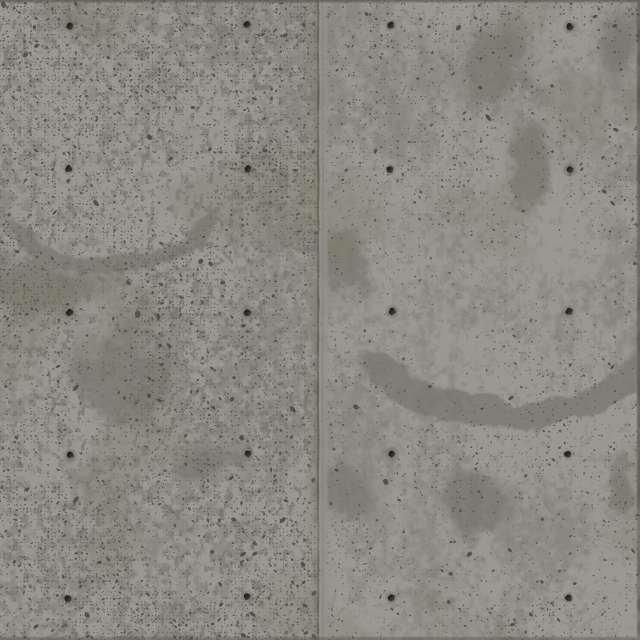
Give the GLSL for this texture, as a Shadertoy shader.

```glsl
// Cast concrete wall: two tall panels split by a vertical joint, with a grid of
// tie holes. Layered value noise gives mottling and stains; jittered cells at
// several scales give the air pits, denser on the rougher left panel.

const vec3 PALE = vec3(0.605, 0.598, 0.578);
const vec3 GREY = vec3(0.535, 0.532, 0.505);
const vec3 STAIN = vec3(0.455, 0.447, 0.412);
const vec3 OCHRE = vec3(0.50, 0.475, 0.405);
const vec3 PIT = vec3(0.30, 0.29, 0.26);
const vec3 HOLE = vec3(0.13, 0.125, 0.11);
const float JOINT_X = 0.497;
const vec2 HOLE_START = vec2(0.108, 0.0664);
const vec2 HOLE_STEP = vec2(0.278, 0.2233);
const float PANEL_WIDTH = 0.503;
const float HOLE_RADIUS = 0.0052;
const int STAIN_COUNT = 10;
// Stain patches: centre xy, radii zw
const vec4 STAINS[STAIN_COUNT] = vec4[](
    vec4(0.06, 0.56, 0.13, 0.08), vec4(0.20, 0.42, 0.15, 0.11),
    vec4(0.31, 0.27, 0.11, 0.05), vec4(0.76, 0.89, 0.15, 0.13),
    vec4(0.82, 0.73, 0.06, 0.13), vec4(0.54, 0.24, 0.08, 0.07),
    vec4(0.73, 0.22, 0.10, 0.07), vec4(0.54, 0.58, 0.06, 0.10),
    vec4(0.97, 0.93, 0.06, 0.11), vec4(0.97, 0.24, 0.05, 0.08));

vec2 hash2(vec2 p) {
    vec3 q = fract(p.xyx * vec3(0.1031, 0.1030, 0.0973));
    q += dot(q, q.yzx + 33.33);
    return fract((q.xx + q.yz) * q.zy);
}

float noise(vec2 p) {
    vec2 i = floor(p), f = fract(p);
    f = f * f * (3.0 - 2.0 * f);
    return mix(mix(hash2(i).x, hash2(i + vec2(1, 0)).x, f.x),
               mix(hash2(i + vec2(0, 1)).x, hash2(i + 1.0).x, f.x), f.y);
}

float fbm(vec2 p) {
    float sum = 0.0, gain = 0.5;
    for (int i = 0; i < 5; i++) {
        sum += gain * noise(p);
        p = mat2(1.6, 1.2, -1.2, 1.6) * p + 7.3;
        gain *= 0.5;
    }
    return sum / 0.97;
}

// One skewed pit per occupied cell
float pits(vec2 p, float cells, float density, float aa) {
    vec2 g = p * cells, id = floor(g) + cells;
    vec2 spot = hash2(id), shape = hash2(id + 71.0);
    vec2 d = fract(g) - mix(vec2(0.3), vec2(0.7), spot);
    d.x += d.y * (shape.y - 0.5) * 1.4;
    d.y *= mix(0.65, 1.4, spot.x);
    float radius = mix(0.09, 0.26, shape.x * shape.x), w = aa * cells;
    float cover = 1.0 - smoothstep(radius - w, radius + w, length(d));
    return cover * step(hash2(id + 139.0).x, density);
}

// Sagging tide mark: low point xy, curvature, half width, horizontal reach
float tide(vec2 p, vec2 low, float bend, float width, float reach) {
    float x = p.x - low.x;
    float d = abs(p.y - low.y - bend * x * x) / width;
    return (1.0 - smoothstep(0.0, 1.5, d)) * (1.0 - smoothstep(0.6 * reach, reach, abs(x)));
}

float line(float d, float halfWidth, float aa) {
    return 1.0 - smoothstep(halfWidth - aa, halfWidth + aa, abs(d));
}

void mainImage(out vec4 fragColor, in vec2 fragCoord) {
    vec2 p = fragCoord / iResolution.xy;
    float aa = 0.7 / iResolution.y;
    float right = smoothstep(JOINT_X - 0.002, JOINT_X + 0.002, p.x);
    float rough = mix(1.0, 0.42, right);

    // Cloudy base with vertical weathering and fine grain
    float cloud = fbm(p * vec2(9.0, 6.0) + 3.0);
    float streak = fbm(p * vec2(42.0, 5.0) + 11.0);
    float grain = fbm(p * 95.0);
    float tone = 0.55 + 1.1 * (cloud - 0.5) + 0.5 * (streak - 0.5)
               + (0.5 + rough) * (grain - 0.5) + 0.1 * right;
    vec3 col = mix(GREY, PALE, smoothstep(0.15, 0.75, tone));

    // Stain patches and tide marks with ragged edges
    vec2 warped = p + 0.05 * (vec2(fbm(p * 11.0), fbm(p * 11.0 + 40.0)) - 0.5);
    float wet = 0.0;
    for (int i = 0; i < STAIN_COUNT; i++) {
        vec4 s = STAINS[i];
        wet = max(wet, 0.75 * (1.0 - length((warped - s.xy) / s.zw)));
    }
    wet = max(wet, 0.7 * (1.0 - right) * tide(warped, vec2(0.17, 0.585), 2.2, 0.022, 0.22));
    wet = max(wet, right * tide(warped, vec2(0.78, 0.355), 1.6, 0.026, 0.28));
    float ragged = 0.6 * fbm(p * vec2(26.0, 20.0)) + 0.4 * grain;
    float stain = smoothstep(0.42, 0.72, wet + 0.9 * (ragged - 0.5) + 0.22);
    col = mix(col, STAIN, 0.68 * stain);
    col = mix(col, OCHRE, 0.35 * smoothstep(0.58, 0.75, fbm(p * 6.0 + 60.0)));

    // Dark speckle and air pits
    col = mix(col, STAIN, 0.6 * rough * smoothstep(0.57, 0.7, fbm(p * vec2(130.0, 110.0) + 20.0)));
    float density = rough * smoothstep(0.2, 0.75, fbm(p * 7.0 + 25.0));
    float pit = 0.9 * pits(p, 62.0, 0.16 * density, aa);
    pit = max(pit, 0.85 * pits(p + 0.13, 115.0, 0.42 * density, aa));
    pit = max(pit, 0.75 * pits(p + 0.37, 185.0, 0.6 * density, aa));
    col = mix(col, PIT, pit);

    // Joint: grimy left lip, dark groove, smooth pale fillet
    float x = p.x - JOINT_X + 0.0012 * (noise(vec2(3.0, p.y * 40.0)) - 0.5);
    float wear = 0.5 + 0.5 * noise(vec2(8.0, p.y * 55.0));
    col = mix(col, OCHRE, 0.55 * wear * exp(-abs(x + 0.004) * 140.0));
    col = mix(col, mix(GREY, PALE, 0.55), 0.75 * line(x - 0.008, 0.007, 0.003));
    col = mix(col, PIT, 0.65 * wear * line(x, 0.0017, aa));
    col = mix(col, STAIN, 0.6 * wear * line(x - 0.0075, 0.0008, aa));

    // Grimy outer edges
    float edge = min(min(p.y - 0.002, 0.999 - p.y), 0.998 - p.x);
    col = mix(col, PIT, 0.75 * wear * (1.0 - smoothstep(0.0, 0.005, edge)));

    // Tie holes: nearest grid point in each panel, slightly displaced
    vec2 q = p - HOLE_START - vec2(PANEL_WIDTH * step(JOINT_X, p.x), 0.0);
    vec2 id = clamp(round(q / HOLE_STEP), vec2(0.0), vec2(1.0, 4.0));
    vec2 jitter = hash2(id + 9.0 * step(JOINT_X, p.x)) - 0.5;
    vec2 h = q - id * HOLE_STEP - 0.004 * jitter;
    float r = length(h) + 0.002 * (noise(p * 260.0) - 0.5);
    col = mix(col, STAIN, 0.7 * (1.0 - smoothstep(HOLE_RADIUS, HOLE_RADIUS * (2.2 + jitter.x), r)));
    float depth = smoothstep(-1.0, 1.0, (h.y - h.x) / HOLE_RADIUS);
    vec3 bore = mix(HOLE, PIT, 0.6 * (1.0 - depth));
    col = mix(col, bore, 1.0 - smoothstep(HOLE_RADIUS - aa, HOLE_RADIUS + aa, r));

    fragColor = vec4(col, 1.0);
}
```
